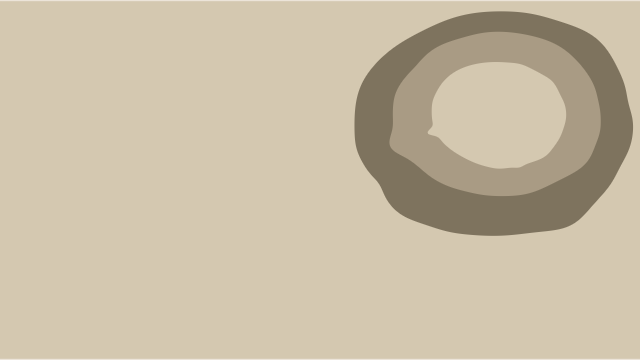
Give the GLSL for this background, as a WebGL 2 fragment shader.

```glsl
#version 300 es
precision highp float;
// Draws a plain sand backdrop with nested, irregular pebble rings at the upper right.

uniform vec2 u_resolution;
out vec4 outColor;

// Palette
const vec3 SAND  = vec3(0.831, 0.784, 0.690);
const vec3 UMBER = vec3(0.494, 0.451, 0.369);
const vec3 TAUPE = vec3(0.663, 0.608, 0.518);
const vec3 PALE  = vec3(0.925, 0.895, 0.850);

// Ellipses as centre.xy, radii.xy, in canvas heights
const vec4 OUTER = vec4(1.3727, 0.6563, 0.3866, 0.3113);
const vec4 MIDDLE = vec4(1.3796, 0.6840, 0.2882, 0.2280);
const vec4 INNER = vec4(1.3866, 0.6794, 0.1863, 0.1470);
const float EDGE_LINE = 0.0033;

// Outline swells: direction in degrees, angular width, relative height
const int SWELLS = 11;
const vec3 OUTER_SWELLS[SWELLS] = vec3[SWELLS](
  vec3(11, 8, -0.018), vec3(47, 16, 0.057), vec3(74, 12, 0.014),
  vec3(122, 16, -0.024), vec3(160, 14, 0.016), vec3(193, 9, 0.013),
  vec3(213, 6, -0.020), vec3(230, 12, 0.050), vec3(250, 10, 0.016),
  vec3(301, 11.5, 0.060), vec3(337, 9, -0.016));
const vec3 MIDDLE_SWELLS[SWELLS] = vec3[SWELLS](
  vec3(10, 8, -0.008), vec3(55, 15, 0.020), vec3(110, 12, -0.016),
  vec3(144, 12, -0.027), vec3(167, 8, 0.006), vec3(201.5, 9, 0.100),
  vec3(222, 8, -0.008), vec3(253, 9, -0.008), vec3(287, 12, 0.018),
  vec3(325, 14, 0.050), vec3(347, 9, 0.015));
const vec3 INNER_SWELLS[SWELLS] = vec3[SWELLS](
  vec3(22, 8, -0.010), vec3(40, 9, 0.020), vec3(72, 9, 0.018),
  vec3(132, 30, 0.056), vec3(165, 9, 0.010), vec3(197.5, 4.5, 0.120),
  vec3(235, 25, -0.044), vec3(269, 8, 0.012), vec3(287, 5, 0.028),
  vec3(311, 11, 0.033), vec3(345, 10, -0.010));

// Smooth coverage of an ellipse whose radius swells along chosen directions
float pebble(vec2 p, vec4 ellipse, vec3 swells[SWELLS]) {
  vec2 q = (p - ellipse.xy) / ellipse.zw;
  float angle = degrees(atan(q.y, q.x));
  float radius = 1.0;
  for (int i = 0; i < SWELLS; i++) {
    float turn = mod(angle - swells[i].x + 180.0, 360.0) - 180.0;
    float falloff = turn / swells[i].y;
    radius += swells[i].z * exp(-falloff * falloff);
  }
  float d = length(q) - radius;
  float pixel = max(length(vec2(dFdx(d), dFdy(d))), 1e-5);
  return clamp(0.5 - d / pixel, 0.0, 1.0);
}

void main() {
  vec2 p = gl_FragCoord.xy / u_resolution.y;
  float pixel = 1.0 / u_resolution.y;

  // Nested rings, from the outside in
  vec3 color = SAND;
  color = mix(color, UMBER, pebble(p, OUTER, OUTER_SWELLS));
  color = mix(color, TAUPE, pebble(p, MIDDLE, MIDDLE_SWELLS));
  color = mix(color, SAND, pebble(p, INNER, INNER_SWELLS));

  // Pale hairlines along the top and bottom
  float border = min(p.y, 1.0 - p.y);
  float line = clamp((EDGE_LINE - border) / pixel + 0.5, 0.0, 1.0);
  color = mix(color, PALE, line);

  outColor = vec4(color, 1.0);
}
```
